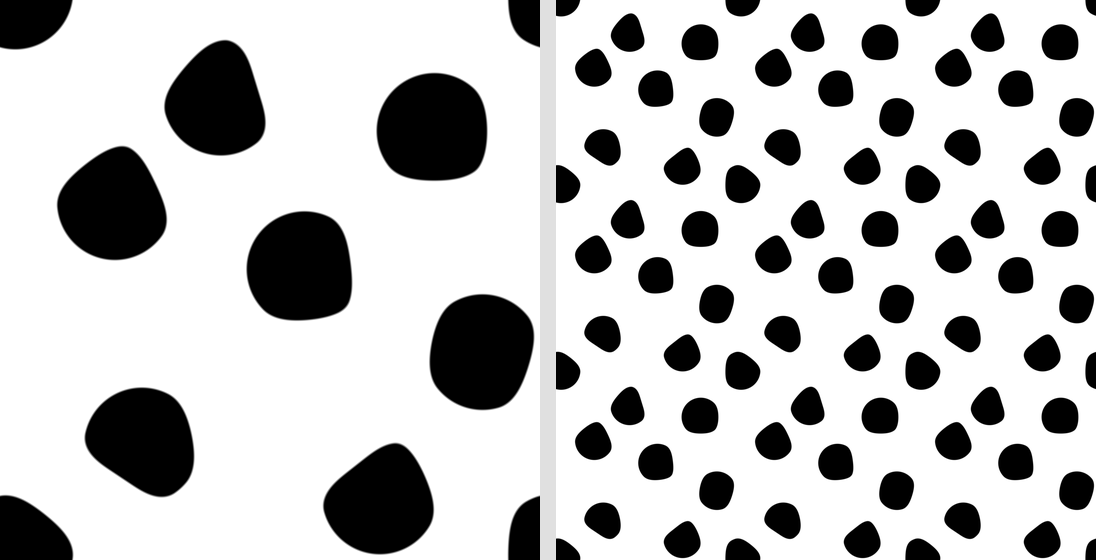
Left: one tile. Right: repeated 3 by 3.
This pattern is drawn by a WebGL 2 fragment shader. Its source:

```glsl
#version 300 es
precision highp float;

uniform vec2 u_resolution;
out vec4 fragColor;

// Lengths are fractions of the canvas width
const vec3 PAPER = vec3(1.0);
const vec3 INK = vec3(0.0);
const int DOT_COUNT = 8;
const vec2 LATTICE_STEP = vec2(3.0, -1.0) / float(DOT_COUNT);
const vec2 LATTICE_ORIGIN = vec2(0.05, 0.98);
const float JITTER = 0.04;
const float RADIUS = 0.107;
const vec2 DEEP_FLAT = vec2(0.62, 0.95);    // range, in radii from the centre
const vec2 SLIGHT_FLAT = vec2(0.82, 1.0);
const float CORNER_ROUNDING = 0.3;          // in radii
const float EDGE_SOFTNESS = 0.0024;
const float TAU = 6.2831853;

float hash(int dot_id, int channel) {
    uint h = uint(dot_id) * 747796405u + uint(channel) * 2891336453u + 12345u;
    h = ((h >> ((h >> 28) + 4u)) ^ h) * 277803737u;
    h = (h >> 22) ^ h;
    return float(h >> 8) / 16777216.0;
}

float smoothMax(float a, float b, float k) {
    float h = max(k - abs(a - b), 0.0) / k;
    return max(a, b) + 0.25 * k * h * h;
}

vec2 direction(float angle) {
    return vec2(cos(angle), sin(angle));
}

// Disc with one deep and one slight flattened side, corners rounded
float pebble(vec2 p, int id) {
    float deepAngle = TAU * hash(id, 2);
    float slightAngle = deepAngle + TAU * mix(0.25, 0.75, hash(id, 3));
    float deepCut = RADIUS * mix(DEEP_FLAT.x, DEEP_FLAT.y, hash(id, 4));
    float slightCut = RADIUS * mix(SLIGHT_FLAT.x, SLIGHT_FLAT.y, hash(id, 5));
    float k = RADIUS * CORNER_ROUNDING;

    float d = length(p) - RADIUS;
    d = smoothMax(d, dot(p, direction(deepAngle)) - deepCut, k);
    return smoothMax(d, dot(p, direction(slightAngle)) - slightCut, k);
}

// Nearest pebble on a jittered lattice that wraps in both axes
float pebbleField(vec2 uv, vec2 aspect) {
    float nearest = 1.0;
    for (int i = 0; i < DOT_COUNT; i++) {
        vec2 jitter = JITTER * (2.0 * vec2(hash(i, 0), hash(i, 1)) - 1.0);
        vec2 centre = LATTICE_ORIGIN + float(i) * LATTICE_STEP + jitter;
        vec2 offset = uv - centre;
        offset -= floor(offset + 0.5);
        nearest = min(nearest, pebble(offset * aspect, i));
    }
    return nearest;
}

void main() {
    vec2 uv = gl_FragCoord.xy / u_resolution;
    vec2 aspect = vec2(1.0, u_resolution.y / u_resolution.x);

    float d = pebbleField(uv, aspect);
    float soft = max(EDGE_SOFTNESS, 0.75 / u_resolution.x);
    float paper = smoothstep(-soft, soft, d);

    fragColor = vec4(mix(INK, PAPER, paper), 1.0);
}
```
